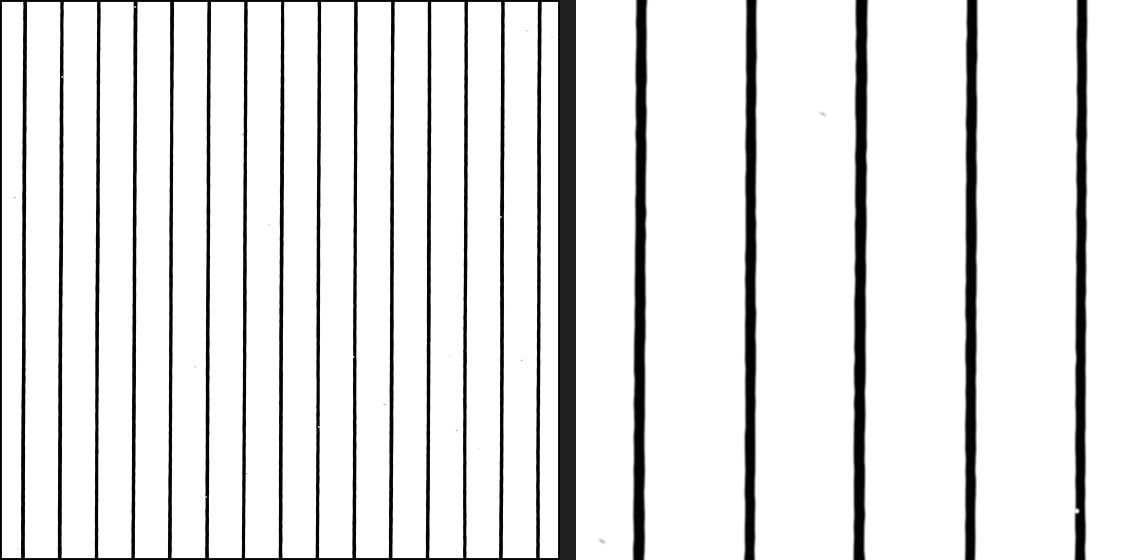
Left, the full canvas; right, a detail of the centre.
Reproduce this pattern procedurally as a three.js fragment shader.

```glsl
#define LINES 15.0
#define PITCH 0.0657
#define FIRST_X 0.0408
#define LEAN 0.0045
#define LINE_WIDTH 0.0062
#define BORDER_WIDTH 0.0034
#define SOFTNESS 0.0011
#define ROUGHNESS 0.0005
#define SPECK_CELLS 24.0
#define SPECK_CHANCE 0.014
#define NICK_CHANCE 0.012
#define INK vec3(0.01)

varying vec2 vUv;

float hash(vec2 p) {
  return fract(sin(dot(p, vec2(127.1, 311.7))) * 43758.5453);
}

// Smoothly interpolated random values along one axis
float noise(float t, float seed) {
  float cell = floor(t);
  float blend = smoothstep(0.0, 1.0, fract(t));
  return mix(hash(vec2(cell, seed)), hash(vec2(cell + 1.0, seed)), blend);
}

float coverage(float distance) {
  return 1.0 - smoothstep(-SOFTNESS, SOFTNESS, distance);
}

// Leaning rule with a slight drift and ragged sides
float ruledLine(vec2 uv) {
  float start = FIRST_X + LEAN * uv.y;
  float pitch = PITCH - 0.0001 * uv.y;
  float id = clamp(floor((uv.x - start) / pitch + 0.5), 0.0, LINES - 1.0);
  float drift = (hash(vec2(id, 7.0)) - 0.5) * 0.0008
              + (noise(uv.y * 5.0, id + 20.0) - 0.5) * 0.0008;
  float offset = uv.x - start - id * pitch - drift;
  float side = step(0.0, offset) * 50.0;
  float ragged = (noise(uv.y * 150.0, id + side + 90.0) - 0.5) * ROUGHNESS;
  float swell = (noise(uv.y * 4.0, id + 160.0) - 0.5) * 0.0006;
  float ink = coverage(abs(offset) - 0.5 * LINE_WIDTH - ragged - swell);

  // Rare pale nicks where ink is missing
  float row = floor(uv.y * 40.0);
  vec2 key = vec2(id, row + 300.0);
  float nickX = (hash(key + 11.0) - 0.5) * LINE_WIDTH;
  float nickY = (row + 0.5) / 40.0;
  float nick = coverage(length(vec2(offset - nickX, uv.y - nickY)) - 0.0014);
  return ink * (1.0 - nick * step(hash(key), NICK_CHANCE));
}

float border(vec2 uv) {
  vec2 inset = min(uv, 1.0 - uv);
  return coverage(min(inset.x, inset.y) - BORDER_WIDTH);
}

// Sparse, faint dust on the paper
float dust(vec2 uv) {
  vec2 cell = floor(uv * SPECK_CELLS);
  vec2 jitter = vec2(hash(cell + 3.1), hash(cell + 8.7)) * 0.6 + 0.2;
  vec2 offset = uv - (cell + jitter) / SPECK_CELLS;
  offset.y += offset.x * (hash(cell + 5.3) - 0.5);
  float speck = coverage(length(offset * vec2(0.6, 1.0)) - 0.0009);
  float strength = mix(0.12, 0.45, hash(cell + 15.9));
  return speck * strength * step(hash(cell), SPECK_CHANCE);
}

void main() {
  vec3 paper = vec3(1.0 - dust(vUv));
  float ink = max(ruledLine(vUv), border(vUv));
  gl_FragColor = vec4(mix(paper, INK, ink), 1.0);
}
```
